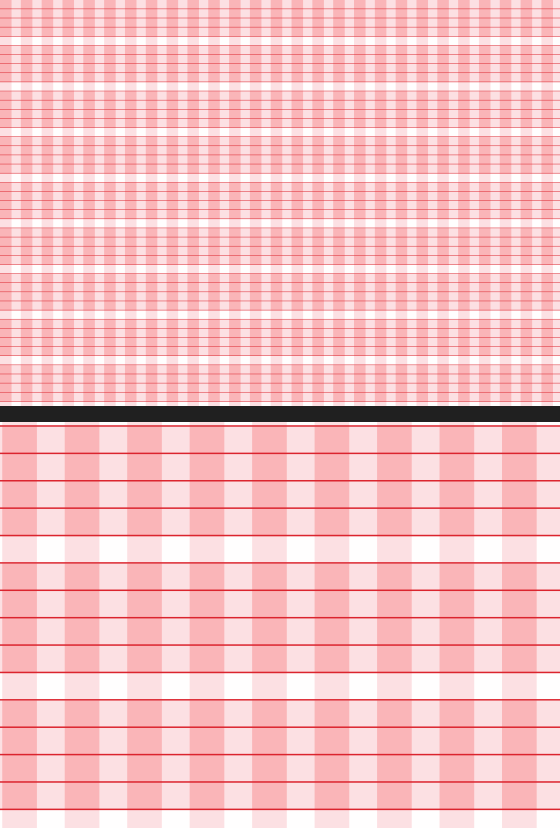
Top, the full canvas; bottom, a detail of the centre.
Give the GLSL for this pattern, as a WebGL 1 fragment shader.

```glsl
precision highp float;
// Pink gingham: vertical stripes crossed by wide bands, ruled with thin red lines.
uniform vec2 u_resolution;

// Layout, measured in canvas heights
const float COLUMNS_PER_HEIGHT = 19.497;
const float ROWS_PER_HEIGHT = 44.48;
const float ROWS_PER_BAND = 5.0;

// Widths as a fraction of one repeat
const float STRIPE_WIDTH = 0.555;
const float BAND_WIDTH = 0.8;
const float LINE_WIDTH = 0.055;

const vec3 WHITE = vec3(1.0, 0.995, 0.995);
const vec3 PALE_PINK = vec3(0.99, 0.88, 0.89);
const vec3 PINK = vec3(0.98, 0.71, 0.72);
const vec3 RED = vec3(0.86, 0.14, 0.18);

// Total filled length from 0 to t, where each unit is filled over [0, width]
float filledLength(float t, float width) {
  return floor(t) * width + min(fract(t), width);
}

// Exact share of a pixel covered by the repeating stripe
float stripeCoverage(float t, float width, float pixelSize) {
  float halfPixel = 0.5 * pixelSize;
  float filled = filledLength(t + halfPixel, width) - filledLength(t - halfPixel, width);
  return filled / pixelSize;
}

// Woven cloth colour from the stripe and band coverages
vec3 gingham(float stripe, float band) {
  vec3 gap = mix(WHITE, PALE_PINK, stripe);
  vec3 cloth = mix(PALE_PINK, PINK, stripe);
  return mix(gap, cloth, band);
}

void main() {
  float pixel = 1.0 / u_resolution.y;
  vec2 p = gl_FragCoord.xy * pixel;
  float depth = 1.0 - p.y; // distance from the top edge

  float bandsPerHeight = ROWS_PER_HEIGHT / ROWS_PER_BAND;
  float stripe = stripeCoverage(p.x * COLUMNS_PER_HEIGHT, STRIPE_WIDTH, pixel * COLUMNS_PER_HEIGHT);
  float band = stripeCoverage(depth * bandsPerHeight, BAND_WIDTH, pixel * bandsPerHeight);

  // Each row ends in a thin ruled line
  float row = depth * ROWS_PER_HEIGHT + LINE_WIDTH;
  float line = stripeCoverage(row - 1.0, LINE_WIDTH, pixel * ROWS_PER_HEIGHT);
  line *= step(LINE_WIDTH + 0.5, row); // none along the top edge

  gl_FragColor = vec4(mix(gingham(stripe, band), RED, line), 1.0);
}
```
